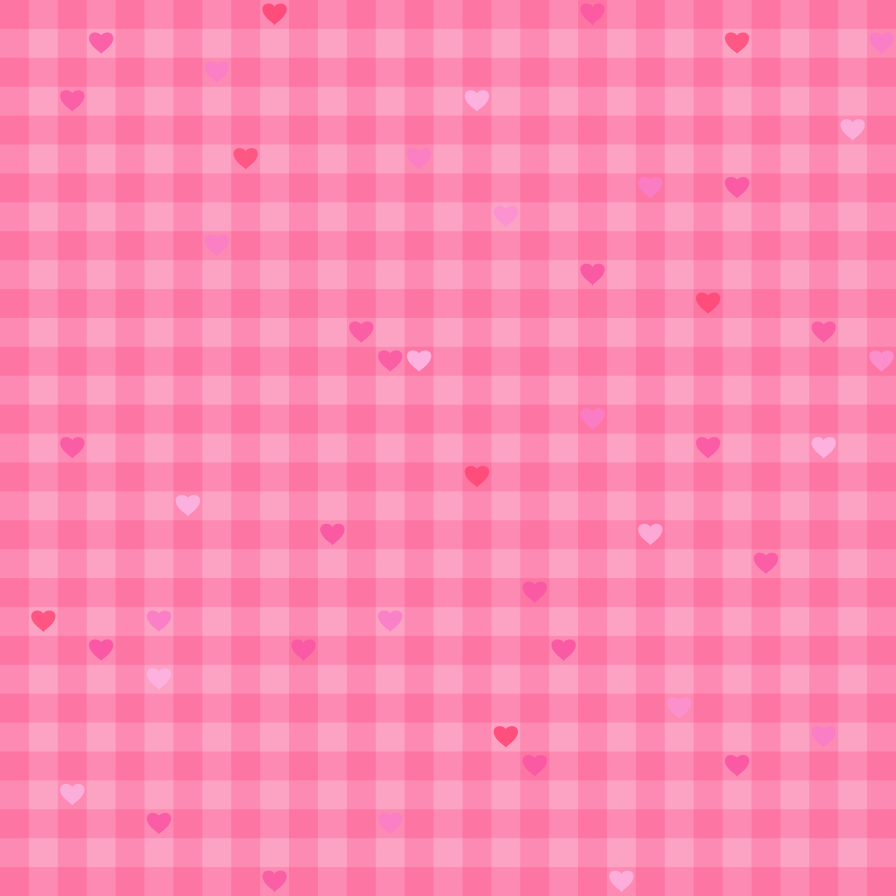
Reproduce this pattern procedurally as a WebGL 2 fragment shader.

```glsl
#version 300 es
precision highp float;

uniform vec2 u_resolution;
out vec4 outColor;

const float CELLS = 31.0;            // checks across and down
const int HEART_COUNT = 49;
const vec2 HEART_UNIT = vec2(0.42, 0.32); // heart scale inside one check
const float HEART_LIFT = 0.17;       // centres the heart vertically
const float LOBE_RISE = 0.74;
const float LOBE_POWER = 0.62;
const float MIN_OPACITY = 0.82;
const vec2 SCATTER_STEP = vec2(0.75488, 0.56984); // low-discrepancy step
const vec2 SCATTER_START = vec2(0.32, 0.41);
const float SCATTER_JITTER = 0.14;

const vec3 CHECK_DARK = vec3(0.993, 0.46, 0.64);
const vec3 CHECK_MID = vec3(0.99, 0.54, 0.70);
const vec3 CHECK_LIGHT = vec3(0.99, 0.64, 0.77);

const vec3 HEART_DEEP = vec3(0.98, 0.34, 0.64);
const vec3 HEART_ORCHID = vec3(0.98, 0.49, 0.78);
const vec3 HEART_PALE = vec3(0.99, 0.70, 0.88);
const vec3 HEART_RED = vec3(1.0, 0.30, 0.48);
const vec3 HEART_LILAC = vec3(0.99, 0.57, 0.82);

// Integer hash to three values in 0..1
vec3 hash3(uint n) {
    uvec3 v = uvec3(n, n * 3u + 17u, n * 7u + 59u) * 1664525u + 1013904223u;
    for (int i = 0; i < 2; i++) {
        v.x += v.y * v.z;
        v.y += v.z * v.x;
        v.z += v.x * v.y;
        v ^= v >> 16u;
    }
    return vec3(v >> 8u) / 16777216.0;
}

// Coverage of the light stripes along each axis
vec2 lightStripes(vec2 grid, float pixel) {
    vec2 fromCentre = abs(mod(grid - 0.5, 2.0) - 1.0);
    return clamp((0.5 - fromCentre) / pixel + 0.5, 0.0, 1.0);
}

// Two overlapping stripe sets give three tones
vec3 gingham(vec2 grid, float pixel) {
    vec2 stripe = lightStripes(grid, pixel);
    vec3 darkRow = mix(CHECK_DARK, CHECK_MID, stripe.x);
    vec3 lightRow = mix(CHECK_MID, CHECK_LIGHT, stripe.x);
    return mix(darkRow, lightRow, stripe.y);
}

// Unit circle sheared upward away from its axis
float heartMask(vec2 p, float pixel) {
    vec2 q = p / HEART_UNIT + vec2(0.0, HEART_LIFT);
    q.y -= LOBE_RISE * pow(abs(q.x) + 1e-4, LOBE_POWER);
    float edge = pixel / HEART_UNIT.y;
    return 1.0 - smoothstep(-0.6 * edge, 0.6 * edge, length(q) - 1.0);
}

// Heart colours in fixed proportions
vec3 heartColor(int index) {
    if (index < 20) return HEART_DEEP;
    if (index < 30) return HEART_ORCHID;
    if (index < 39) return HEART_PALE;
    if (index < 46) return HEART_RED;
    return HEART_LILAC;
}

// Evenly spread check for each heart, loosened by a random offset
vec2 heartCell(int index, vec2 random) {
    vec2 spread = SCATTER_START + SCATTER_STEP * float(index);
    return floor(fract(spread + SCATTER_JITTER * (random - 0.5)) * CELLS);
}

void main() {
    float side = min(u_resolution.x, u_resolution.y);
    vec2 grid = gl_FragCoord.xy / side * CELLS;
    float pixel = CELLS / side;
    vec2 cell = floor(grid);

    vec3 color = gingham(grid, pixel);

    // Scatter hearts, each centred in its check
    float mask = heartMask(fract(grid) - 0.5, pixel);
    for (int i = 0; i < HEART_COUNT; i++) {
        vec3 random = hash3(uint(i) + 1u);
        if (cell == heartCell(i, random.xy)) {
            float opacity = mix(MIN_OPACITY, 1.0, random.z);
            color = mix(color, heartColor(i), mask * opacity);
        }
    }

    outColor = vec4(color, 1.0);
}
```
